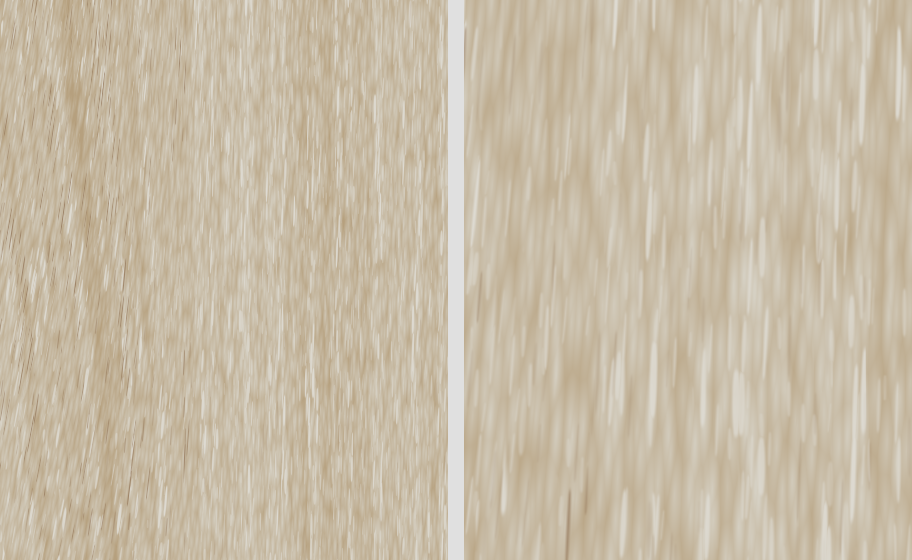
Left, the full canvas; right, a detail of the centre.
Reproduce this texture procedurally as a Shadertoy shader.

```glsl
const vec3 TAN   = vec3(0.728, 0.650, 0.525);
const vec3 PALE  = vec3(0.818, 0.788, 0.725);
const vec3 LIME  = vec3(0.875, 0.865, 0.835);
const vec3 BROWN = vec3(0.560, 0.440, 0.325);

vec2 hash2(vec2 p) {
    vec3 q = fract(p.xyx * vec3(0.1031, 0.1030, 0.0973));
    q += dot(q, q.yzx + 33.33);
    return fract((q.xx + q.yz) * q.zy);
}

// Cellular noise: distance to the nearest scattered point
float cellular(vec2 p) {
    vec2 base = floor(p);
    float nearest = 2.0;
    for (int j = -1; j <= 1; j++)
    for (int i = -1; i <= 1; i++) {
        vec2 id = base + vec2(i, j);
        nearest = min(nearest, length(id + hash2(id) - p));
    }
    return nearest;
}

// Irregular wave from layered sines, about -1 to 1
float waves(float x, float freq) {
    return 0.55 * sin(x * freq + 1.8 * sin(x * freq * 0.23))
         + 0.45 * sin(x * freq * 0.47 + 2.1);
}

// Tapered dashes scattered in long cells; density is the share of filled cells
float pores(vec2 p, vec2 cell, float width, float density, float soft, float seed) {
    float column = floor(p.x / cell.x);
    float ink = 0.0;
    for (int i = -1; i <= 1; i++) {
        float col = column + float(i);
        float y = p.y / cell.y + 7.0 * hash2(vec2(col, seed)).x;
        float row = floor(y);
        for (int j = -1; j <= 1; j++) {
            vec2 id = vec2(col, row + float(j));
            vec2 place = hash2(id + seed);
            vec2 kind = hash2(id + seed + 41.7);
            float halfLength = mix(0.25, 0.7, kind.x);
            float along = (y - id.y - 0.3 - 0.4 * place.y) / halfLength;
            float taper = max(1.0 - along * along, 0.0);
            float tilt = 0.0012 * (place.y - 0.5) * along;
            float across = abs(p.x - (col + place.x) * cell.x + tilt);
            float w = width * (0.5 + 0.7 * place.y) * sqrt(taper);
            float dash = 1.0 - smoothstep(w - soft, w + soft, across);
            dash *= smoothstep(0.0, 0.4, taper);
            dash *= smoothstep(kind.y - 0.05, kind.y + 0.15, density);
            ink = max(ink, dash * mix(0.5, 1.0, kind.x));
        }
    }
    return ink;
}

float bump(float x, float center, float width) {
    float d = (x - center) / width;
    return exp(-d * d);
}

void mainImage(out vec4 fragColor, in vec2 fragCoord) {
    vec2 p = fragCoord / iResolution.y;
    float soft = max(0.7 / iResolution.y, 0.0011);

    // Fibres lean on the left; growth rings drift the other way
    float leftness = 1.0 - smoothstep(0.02, 0.46, p.x);
    float lean = mix(0.03, 0.17, leftness);
    vec2 fibre = vec2(p.x - lean * (p.y - 0.5), p.y);
    float ring = p.x + 0.10 * leftness * p.y
               + 0.003 * sin(p.y * 9.0 + p.x * 7.0);
    float band = 0.5 + 0.5 * waves(ring, 215.0);
    float edge = smoothstep(0.5, 0.85, 0.5 + 0.5 * waves(ring + 0.012, 150.0));

    // Body tone: broad shades, soft mottle and fine fibres
    float mottle = cellular(fibre / vec2(0.010, 0.075));
    float grain = cellular(fibre / vec2(0.0055, 0.040) + 19.0);
    float tone = 0.50 + 0.12 * waves(ring + 0.02 * p.y, 31.0)
               + 0.26 * (band - 0.5)
               + 0.50 * (0.5 - mottle) + 0.75 * (0.5 - grain);
    tone -= 0.32 * bump(ring, 0.205, 0.025);
    tone -= 0.25 * bump(p.x + 0.004 * sin(p.y * 6.0), 0.547, 0.007);
    vec3 color = mix(TAN, PALE, clamp(tone, -0.15, 1.2));

    // Limed pores: broad flecks in chains, thin ones everywhere
    float chain = smoothstep(0.3, 0.85, band);
    float broadDensity = mix(0.72, 0.50, leftness) * chain;
    float thinDensity = mix(0.42, 0.22, leftness) * (0.4 + 0.8 * band);
    float broad = pores(fibre, vec2(0.0090, 0.044), 0.0020, broadDensity, soft, 3.0);
    float thin = pores(fibre, vec2(0.0060, 0.031), 0.0011, thinDensity, soft, 17.0);
    color = mix(color, LIME, max(0.92 * broad, 0.65 * thin));

    // Open brown pores, crowding along the ring edges on the left
    float open = 1.0 - smoothstep(0.20, 0.44, p.x);
    float darkDensity = open * (0.20 + 0.50 * edge);
    float dark = pores(fibre, vec2(0.0085, 0.054), 0.0008, darkDensity, soft, 29.0);
    float faint = pores(fibre, vec2(0.0070, 0.040), 0.0010, 0.22, soft, 53.0);
    color = mix(color, BROWN, max(0.80 * dark, 0.20 * faint));

    fragColor = vec4(color, 1.0);
}
```
